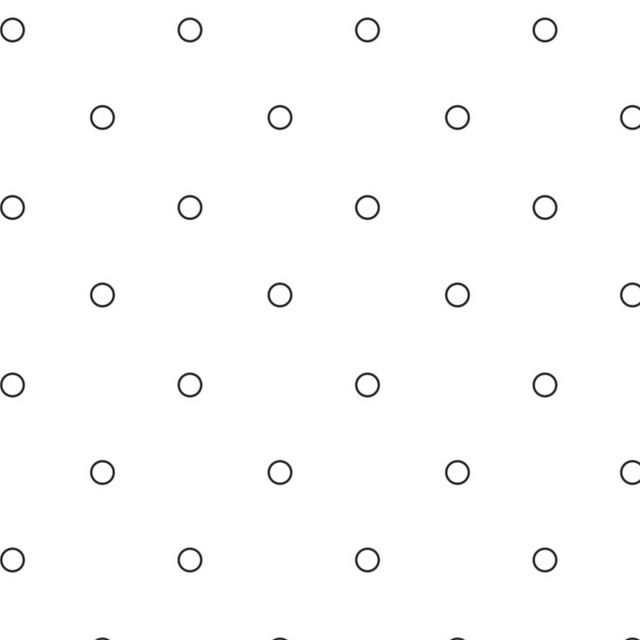
This pattern is drawn by a WebGL 1 fragment shader. Its source:

```glsl
precision highp float;
// Small thin black rings on white, in two interleaved square lattices
// (a staggered grid). Each ring is a distance to its nearest lattice centre,
// rounded to a fine grid; gradient noise leaves a faint tint around it.

uniform vec2 u_resolution;

vec2 hashGradient(vec2 cell) {
    float angle = 6.2832 * fract(sin(dot(cell, vec2(127.1, 311.7))) * 4375.85);
    return vec2(cos(angle), sin(angle));
}

float gradientNoise(vec2 p) {
    vec2 i = floor(p);
    vec2 f = p - i;
    vec2 w = f * f * (3.0 - 2.0 * f);
    float a = dot(hashGradient(i), f);
    float b = dot(hashGradient(i + vec2(1.0, 0.0)), f - vec2(1.0, 0.0));
    float c = dot(hashGradient(i + vec2(0.0, 1.0)), f - vec2(0.0, 1.0));
    float d = dot(hashGradient(i + 1.0), f - 1.0);
    return mix(mix(a, b, w.x), mix(c, d, w.x), w.y);
}

// Distance to the nearest centre of a square lattice, centres rounded to units
float latticeDistance(vec2 p, vec2 origin) {
    const float pitch = 70.8;
    vec2 index = floor((p - origin) / pitch + 0.5);
    vec2 centre = floor(origin + pitch * index + 0.5);
    return length(p - centre);
}

void main() {
    // The canvas is 256 units high, measured down from the top left
    float unitsPerPixel = 256.0 / u_resolution.y;
    vec2 p = gl_FragCoord.xy * unitsPerPixel;
    p.y = 256.0 - p.y;

    float dist = min(latticeDistance(p, vec2(5.2, 12.0)),
                     latticeDistance(p, vec2(40.9, 47.2)));

    // Soft-edged ring outline
    float softness = max(0.45, 0.7 * unitsPerPixel);
    float ring = 1.0 - smoothstep(0.45 - softness, 0.45 + softness, abs(dist - 4.5));

    // Faint coloured speckle close to the rings
    float halo = 1.0 - smoothstep(5.0, 11.0, dist);
    vec3 speckle = vec3(gradientNoise(p * 0.7),
                        gradientNoise(p * 0.7 + 37.0),
                        gradientNoise(p * 0.7 + 71.0));
    vec3 paper = vec3(1.0) - 0.03 * halo * abs(speckle);

    gl_FragColor = vec4(mix(paper, vec3(0.09), ring), 1.0);
}
```
